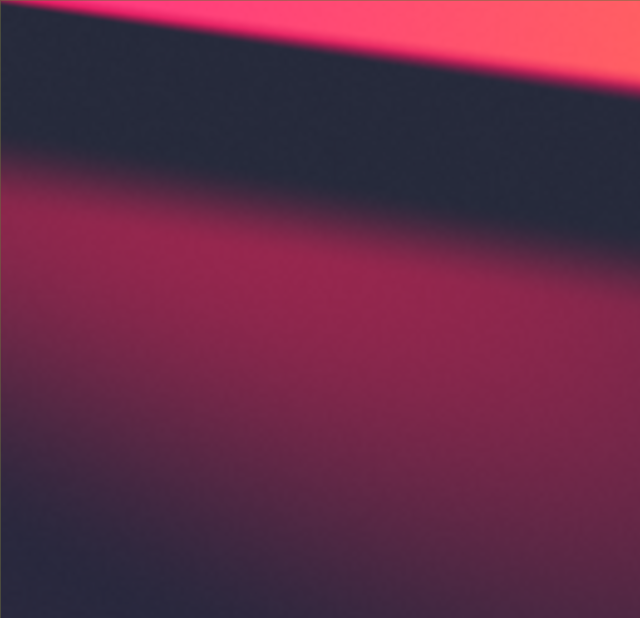
A Shadertoy shader for this background:

```glsl
// Abstract backdrop: a slanted dark band between a bright coral strip and a
// wide rose glow that fades into navy. Each layer is a soft ramp measured
// from a sloping edge line, finished with faint value-noise mottling.

float hash(vec2 p) {
    vec3 q = fract(vec3(p.xyx) * 0.1031);
    q += dot(q, q.yzx + 33.33);
    return fract((q.x + q.y) * q.z);
}

float valueNoise(vec2 p) {
    vec2 cell = floor(p), f = fract(p);
    f = f * f * (3.0 - 2.0 * f);
    float low = mix(hash(cell), hash(cell + vec2(1, 0)), f.x);
    float high = mix(hash(cell + vec2(0, 1)), hash(cell + vec2(1, 1)), f.x);
    return mix(low, high, f.y);
}

// Strength of the rose glow below the band's lower edge
float roseGlow(vec2 uv) {
    float depth = 0.784 - 0.168 * uv.x - uv.y;
    float rise = smoothstep(-0.015, 0.13, depth);
    float reach = 0.57 + 0.37 * uv.x;
    float fall = 1.0 - smoothstep(0.0, reach, depth - 0.1);
    float offCenter = uv.x - 0.43;
    return rise * fall * (1.0 - 0.55 * offCenter * offCenter);
}

// Coral strip: crimson along its blurred rim, warmer toward the right
vec3 coralStrip(vec2 uv, vec3 base) {
    float height = uv.y - 0.993 + 0.161 * uv.x;
    float blur = 0.015 + 0.025 * uv.x;
    vec3 coral = mix(vec3(1.0, 0.2, 0.52), vec3(1.0, 0.37, 0.39), uv.x);
    vec3 lit = mix(vec3(0.86, 0.09, 0.36), coral,
                   smoothstep(0.4 * blur, 0.016 + blur, height));
    return mix(base, lit, smoothstep(-0.003, blur, height));
}

void mainImage(out vec4 fragColor, in vec2 fragCoord) {
    vec2 uv = fragCoord / iResolution.xy;

    vec3 navy = mix(vec3(0.16, 0.157, 0.24), vec3(0.15, 0.165, 0.232),
                    smoothstep(0.2, 0.7, uv.y));
    vec3 color = mix(navy, vec3(0.592, 0.15, 0.305), roseGlow(uv));
    color = coralStrip(uv, color);

    // Faint mottling
    color += 0.008 * (valueNoise(uv * vec2(130, 125)) - 0.5);

    // Olive hairline on the left and top borders
    float border = min(uv.x, 1.0 - uv.y);
    float hairline = 1.0 - smoothstep(0.0008, 0.0022, border);
    color = mix(color, vec3(0.42, 0.42, 0.25), 0.5 * hairline);

    fragColor = vec4(clamp(color, 0.0, 1.0), 1.0);
}
```
